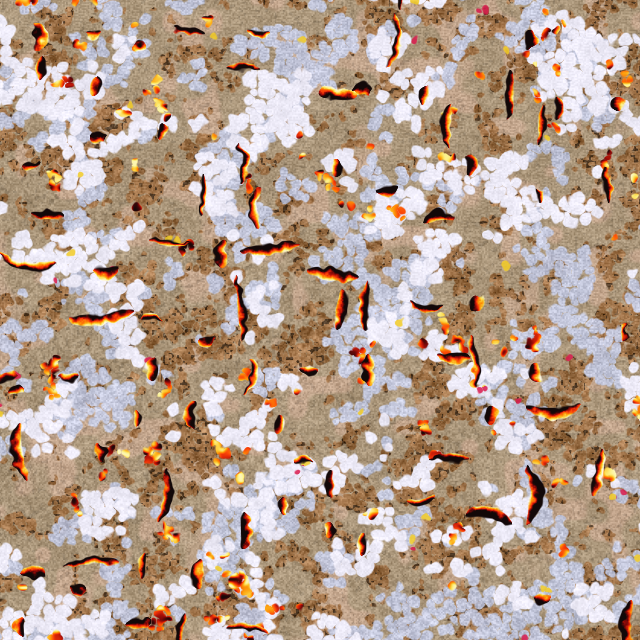
A WebGL 2 fragment shader for this texture:

```glsl
#version 300 es
precision highp float;
// Weathered mineral surface: tan ground under scalloped brown, blue-grey and
// white patches, crossed by short charred strokes with glowing edges.
// Patches are unions of discs picked by noise; strokes are scattered on a grid.

uniform vec2 u_resolution;
out vec4 fragColor;

float hash(vec2 p) {
  return fract(sin(dot(p, vec2(127.1, 311.7))) * 43758.5);
}

vec2 hash2(vec2 p) {
  return vec2(hash(p), hash(p + 57.3));
}

float noise(vec2 p) {
  vec2 i = floor(p), f = fract(p);
  f = f * f * (3.0 - 2.0 * f);
  return mix(mix(hash(i), hash(i + vec2(1, 0)), f.x),
             mix(hash(i + vec2(0, 1)), hash(i + vec2(1, 1)), f.x), f.y);
}

// Coverage of the discs whose centres lie where the noise exceeds a threshold
float patches(vec2 p, float cells, float scale, float threshold, float seed) {
  vec2 g = p * cells, id = floor(g);
  float soft = 0.06 + 0.6 * cells / u_resolution.y;
  float cover = 0.0;
  for (int y = -1; y <= 1; y++)
  for (int x = -1; x <= 1; x++) {
    vec2 cell = id + vec2(x, y);
    vec2 centre = cell + hash2(cell + seed);
    vec2 s = centre / cells * scale + seed;
    float field = 0.6 * noise(s) + 0.4 * noise(s * 2.6 + 9.0);
    float radius = 0.5 + 0.3 * hash(cell + seed + 3.7);
    float disc = 1.0 - smoothstep(radius - soft, radius + soft, length(g - centre));
    cover = max(cover, disc * step(threshold, field));
  }
  return cover;
}

// Black through dark red, orange and yellow to cream
vec3 fire(float h) {
  return vec3(0.07 + 0.92 * smoothstep(0.08, 0.5, h),
              0.03 + 0.93 * smoothstep(0.25, 0.9, h),
              0.03 + 0.87 * smoothstep(0.58, 1.05, h));
}

// Bent strokes, upright to the right and lying flat to the left: (heat, cover)
vec2 strokes(vec2 p) {
  vec2 id = floor(p * 11.0);
  vec2 result = vec2(0.0);
  for (int y = -1; y <= 1; y++)
  for (int x = -1; x <= 1; x++) {
    vec2 cell = id + vec2(x, y);
    if (hash(cell + 4.1) > 0.66) continue;
    vec2 centre = (cell + 0.1 + 0.8 * hash2(cell + 8.3)) / 11.0;
    vec2 q = p - centre;
    if (hash(cell + 12.7) > 0.15 + 0.5 * centre.x + 0.3 * centre.y) q = q.yx;
    float size = hash(cell + 16.9);
    float halfLength = mix(0.012, 0.052, size * size);
    float halfWidth = mix(0.005, 0.0105, hash(cell + 21.3));
    float along = q.y / halfLength;
    q.x += 0.35 * (hash(cell + 25.1) - 0.5) * q.y;
    q.x += 0.022 * (hash(cell + 29.7) - 0.5) * along * along * (0.3 + size);
    float taper = sqrt(max(1.0 - along * along, 0.0));
    float edge = halfWidth * taper - abs(q.x);
    float soft = 0.0008 + 0.5 / u_resolution.y;
    float cover = smoothstep(-soft, soft, edge) * step(abs(along), 1.0);
    float side = hash(cell + 33.3) < 0.5 ? -1.0 : 1.0;
    float heat = 0.27 + 0.55 * side * q.x / halfWidth + 0.4 * (hash(cell + 37.9) - 0.45);
    if (cover > result.y) result = vec2(heat, cover);
  }
  return result;
}

void main() {
  vec2 p = gl_FragCoord.xy / u_resolution.y;
  vec2 wobble = vec2(noise(p * 95.0), noise(p * 95.0 + 40.0)) - 0.5;
  vec2 w = p + 0.007 * wobble;
  float grain = noise(p * 420.0) - 0.5;
  float mottle = noise(p * 150.0 + 7.0) - 0.5;
  float cloud = noise(p * 38.0 + 21.0) - 0.5;

  // Tan ground with a few pinkish areas
  vec3 color = vec3(0.67, 0.59, 0.48) + 0.07 * mottle + 0.06 * cloud;
  color = mix(color, vec3(0.83, 0.69, 0.60), 0.6 * smoothstep(0.6, 0.8, noise(p * 30.0 + 63.0)));

  // Rusty brown blotches, coarse and fine, with dark pits
  float brown = patches(w, 105.0, 22.0, 0.61, 11.0);
  brown = max(brown, patches(w, 150.0, 60.0, 0.73, 19.0));
  vec3 rust = mix(vec3(0.50, 0.33, 0.17), vec3(0.72, 0.52, 0.34), noise(p * 75.0 + 31.0));
  color = mix(color, rust + 0.16 * mottle, 0.88 * brown);
  float pits = smoothstep(0.7, 0.85, noise(p * 230.0 + 13.0));
  color *= 1.0 - pits * (0.1 + 0.4 * brown);

  // Blue-grey and near-white patches
  float blue = patches(w, 80.0, 17.0, 0.61, 37.0);
  color = mix(color, vec3(0.77, 0.79, 0.88) + 0.09 * mottle + 0.08 * cloud, 0.94 * blue);
  float white = patches(w, 72.0, 15.0, 0.635, 71.0);
  color = mix(color, vec3(0.93, 0.92, 0.97) + 0.05 * mottle + 0.05 * cloud, white);

  // Fine grain over the whole ground
  color += grain * mix(0.17, 0.08, white);

  // Small glowing clusters and rare coloured flecks
  float embers = patches(w, 125.0, 24.0, 0.79, 93.0);
  float emberHeat = 0.1 + 0.85 * noise(w * vec2(80.0, 120.0) + 5.0);
  color = mix(color, fire(emberHeat), embers);
  float fleck = patches(w, 130.0, 48.0, 0.875, 127.0);
  vec3 fleckColor = mix(vec3(0.85, 0.1, 0.3), vec3(0.95, 0.8, 0.15), step(0.5, noise(p * 16.0)));
  color = mix(color, fleckColor, 0.85 * fleck);

  // Charred strokes with one hot edge
  vec2 stroke = strokes(w + 0.003 * wobble.yx);
  float heat = stroke.x + 0.55 * (noise(p * 110.0 + 17.0) - 0.5) + 0.12 * grain;
  color = mix(color, fire(heat), stroke.y);

  fragColor = vec4(clamp(color, 0.0, 1.0), 1.0);
}
```
